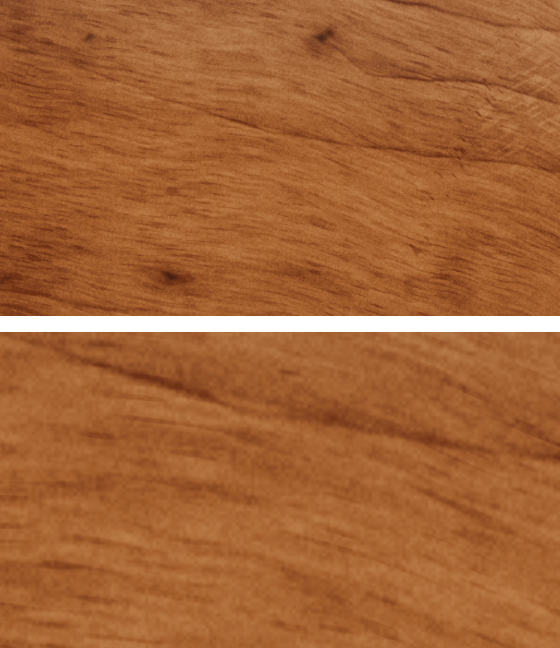
Top, the full canvas; bottom, a detail of the centre.
This texture is drawn by a WebGL 1 fragment shader. Its source:

```glsl
precision highp float;
// Warm reddish-brown wood board with slanting grain, dark growth veins and small knots.
uniform vec2 u_resolution;

const vec3 DARK_WOOD = vec3(0.50, 0.255, 0.125);
const vec3 MID_WOOD = vec3(0.635, 0.375, 0.188);
const vec3 LIGHT_WOOD = vec3(0.72, 0.485, 0.29);
const vec3 KNOT_CORE = vec3(0.23, 0.11, 0.07);

float hash(vec2 cell) {
  vec3 q = fract(cell.xyx * vec3(0.1031, 0.1030, 0.0973));
  q += dot(q, q.yzx + 33.33);
  return fract((q.x + q.y) * q.z);
}

float noise(vec2 p) {
  vec2 i = floor(p), f = fract(p);
  f = f * f * (3.0 - 2.0 * f);
  return mix(mix(hash(i), hash(i + vec2(1.0, 0.0)), f.x),
             mix(hash(i + vec2(0.0, 1.0)), hash(i + vec2(1.0, 1.0)), f.x), f.y);
}

// Noise centred on zero
float swing(vec2 p) { return noise(p) - 0.5; }

// Soft elliptical spot
float spot(vec2 p, vec2 centre, vec2 radius) {
  vec2 d = (p - centre) / radius;
  return exp(-dot(d, d));
}

// Fade in and out along x
float span(float x, float start, float end, float fade) {
  return smoothstep(start - fade, start + fade, x) * (1.0 - smoothstep(end - fade, end + fade, x));
}

// Growth vein: thin line with a soft shadow above it
float vein(vec2 p, float height, float width) {
  float d = p.y - height + 0.012 * swing(p * vec2(14.0, 6.0));
  float line = exp(-d * d / (width * width)) * (0.5 + noise(p * vec2(9.0, 3.0)));
  float shade = smoothstep(-0.006, 0.006, d) * exp(-max(d, 0.0) / 0.045);
  return 0.38 * line + 0.27 * shade;
}

// Grain is squeezed around a knot
float knotBend(vec2 p, vec2 centre) {
  return -0.55 * (p.y - centre.y) * spot(p, centre, vec2(0.10, 0.06));
}

// x: dark core, y: surrounding stain
vec2 knot(vec2 p, vec2 centre, float radius) {
  vec2 q = p + 0.025 * vec2(swing(p * 38.0), swing(p * 38.0 + 7.0));
  float core = spot(q, centre, vec2(1.2, 0.9) * radius);
  float ring = spot(q, centre, vec2(3.2, 2.4) * radius);
  float halo = spot(q, centre - vec2(0.0, 0.02), vec2(0.09, 0.065));
  return vec2(core, 0.25 * ring + 0.28 * halo);
}

vec3 woodColour(float tone) {
  vec3 lower = mix(DARK_WOOD, MID_WOOD, clamp(tone * 2.0, -0.5, 1.0));
  return mix(lower, LIGHT_WOOD, clamp(tone * 2.0 - 1.0, 0.0, 1.3));
}

void main() {
  vec2 p = gl_FragCoord.xy / u_resolution.y;
  p.x *= 1.7778 * u_resolution.y / u_resolution.x;
  vec2 knotA = vec2(0.29, 0.88), knotB = vec2(1.02, 0.884), knotC = vec2(0.546, 0.123);

  // Grain coordinates: x along the fibres, y across them
  float across = p.y + 0.2 * p.x + 0.015 * pow(p.x, 4.0) + 0.07 * swing(p * 2.3)
    + 0.012 * swing(p * 9.0) + knotBend(p, knotA) + knotBend(p, knotB) + knotBend(p, knotC);
  vec2 grain = vec2(p.x, across);

  // Broad bands, streaks, pores and fine surface speckle
  float tone = 0.60 + 0.30 * swing(grain * vec2(1.6, 7.0)) + 0.30 * swing(grain * vec2(4.0, 30.0));
  tone += 0.42 * swing(grain * vec2(15.0, 105.0) + 11.0);
  tone -= 0.30 * smoothstep(0.58, 0.92, noise(grain * vec2(20.0, 130.0) + 41.0))
    * (0.4 + noise(p * 5.0));
  tone += 0.26 * swing(p * 250.0) + 0.20 * swing(p * 120.0 + 5.0);

  // Regional light and stains
  tone += 0.16 * smoothstep(0.4, 1.0, p.y) * smoothstep(0.1, 1.3, p.x);
  tone -= 0.20 * (1.0 - smoothstep(0.0, 0.4, p.x));
  tone -= 0.10 * (1.0 - smoothstep(0.0, 0.4, p.y));
  tone -= 0.30 * spot(p, vec2(0.18, 0.20), vec2(0.20, 0.10));
  tone -= 0.34 * spot(p, vec2(1.45 + 0.2 * (p.y - 0.19), 0.17), vec2(0.06, 0.14));
  tone -= 0.20 * spot(p, vec2(0.90, 0.13), vec2(0.13, 0.06));

  // Growth veins
  float mainVein = 0.85 - 0.25 * p.x + 0.05 * sin(2.9 * (p.x - 1.36));
  float upperVein = 0.78 - 0.20 * (p.x - 1.2) + 0.025 * sin(7.0 * (p.x - 1.35))
    + 0.09 * (1.0 - smoothstep(1.0, 1.2, p.x));
  float cornerVein = 1.0 - 0.18 * (p.x - 1.2) + 0.008 * sin(11.0 * p.x);
  float lowVein = 0.08 - 0.21 * p.x + 0.14 * p.x * p.x + 0.008 * sin(17.0 * p.x);
  tone -= vein(p, mainVein, 0.005) * (0.55 + 0.45 * smoothstep(0.2, 0.8, p.x));
  tone -= vein(p, upperVein, 0.005) * span(p.x, 1.06, 2.0, 0.08);
  tone -= 1.3 * vein(p, cornerVein, 0.007) * span(p.x, 1.2, 2.0, 0.05);
  tone -= vein(p, lowVein, 0.006) * span(p.x, -0.2, 0.52, 0.06);

  // Pale cross-grain flecks and a trail of short scratches on the right
  vec2 slanted = vec2(p.x + 0.55 * p.y, p.y - 0.55 * p.x);
  float figure = spot(p, vec2(1.66, 0.68), vec2(0.20, 0.24));
  tone += 0.40 * figure * (smoothstep(0.45, 0.9, noise(slanted * vec2(18.0, 80.0))) - 0.15);
  float trail = (p.x - 1.30 - 0.48 * (p.y - 0.18)) / 0.045;
  float scratch = smoothstep(0.76, 0.92, noise(vec2(p.x + p.y, p.x - p.y) * vec2(70.0, 24.0)));
  tone -= 0.55 * scratch * exp(-trail * trail) * smoothstep(0.12, 0.25, p.y);
  tone += 0.35 * spot(p, vec2(0.907, 0.46), vec2(0.009, 0.006));

  // Knots and final colour
  vec2 knots = knot(p, knotA, 0.011) * vec2(0.65, 0.8) + knot(p, knotB, 0.017)
    + knot(p, knotC, 0.014) + 0.6 * knot(p, vec2(0.02, 0.12), 0.013);
  vec3 colour = woodColour(tone - knots.y);
  float pale = smoothstep(0.45, 1.0, p.y + 0.15 * (p.x - 0.9));
  colour += mix(vec3(0.006, -0.006, -0.014), vec3(-0.008, 0.008, 0.024), pale);
  colour = mix(colour, KNOT_CORE, clamp(0.85 * knots.x, 0.0, 1.0));
  gl_FragColor = vec4(colour, 1.0);
}
```
